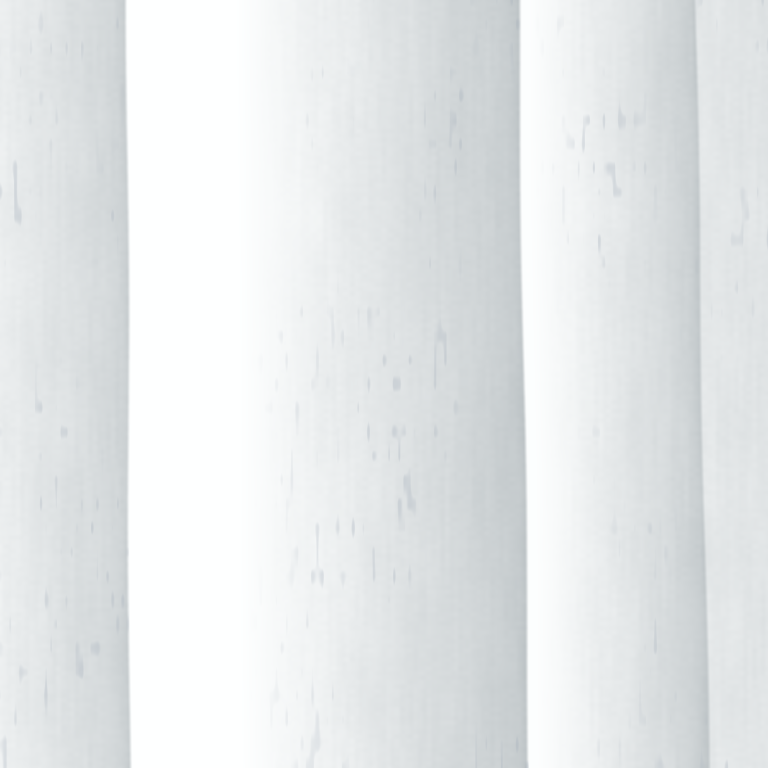
Reproduce this texture procedurally as a Shadertoy shader.

```glsl
const int FOLDS = 4;
const vec3 LIT_CLOTH = vec3(0.995, 1.0, 1.0);
const vec3 SHADED_CLOTH = vec3(0.745, 0.77, 0.78);
const vec3 FLECK_COLOUR = vec3(0.64, 0.68, 0.73);
const float EDGE_SOFTNESS = 0.003;
const float EDGE_WAVER = 0.0015;
const float CREASE_WIDTH = 0.007;
const float CREASE_DEPTH = 0.16;
const float THREAD_CONTRAST = 0.07;
const float WEAVE_CONTRAST = 0.05;
const float MOTTLE_CONTRAST = 0.07;
const float FLECK_STRENGTH = 0.32;

// Left edge of each fold at mid height, closed by the last right edge
const float EDGES[5] = float[](-0.06, 0.167, 0.682, 0.914, 1.12);
// Sideways drift of each edge from top to bottom
const float LEANS[5] = float[](0.0, 0.004, 0.013, 0.018, 0.0);
// Per fold: shade at left, shade at right, start of ramp, ramp exponent
const vec4 SHADES[4] = vec4[](
    vec4(0.24, 0.74, 0.10, 1.2),
    vec4(0.00, 0.88, 0.28, 1.0),
    vec4(0.02, 0.82, 0.05, 1.1),
    vec4(0.40, 0.58, 0.00, 1.0));

float hash(vec2 p) {
    return fract(sin(dot(p, vec2(127.1, 311.7))) * 43758.5453);
}

float noise(vec2 p) {
    vec2 i = floor(p);
    vec2 f = fract(p);
    f = f * f * (3.0 - 2.0 * f);
    return mix(mix(hash(i), hash(i + vec2(1, 0)), f.x),
               mix(hash(i + vec2(0, 1)), hash(i + vec2(1, 1)), f.x), f.y);
}

float edgeAt(int i, float y) {
    float waver = EDGE_WAVER * sin(y * 9.0 + float(i) * 2.3);
    return EDGES[i] + LEANS[i] * (0.5 - y) + waver;
}

// Shade across one fold, with a thin dark crease at its right edge
float foldShade(int i, vec2 p) {
    float left = edgeAt(i, p.y);
    float right = edgeAt(i + 1, p.y);
    float u = clamp((p.x - left) / (right - left), 0.0, 1.0);
    vec4 s = SHADES[i];
    float ramp = pow(clamp((u - s.z) / (1.0 - s.z), 0.0, 1.0), s.w);
    float crease = exp(-max(right - p.x, 0.0) / CREASE_WIDTH);
    return mix(s.x, s.y, ramp) + CREASE_DEPTH * crease;
}

// Short vertical slubs, only where the noise peaks
float flecks(vec2 p) {
    float slub = noise(p * vec2(150.0, 32.0) + 17.0);
    float patchy = noise(p * vec2(14.0, 7.0) + 5.0);
    return smoothstep(0.76, 0.98, slub) * smoothstep(0.45, 0.8, patchy);
}

void mainImage(out vec4 fragColor, in vec2 fragCoord) {
    vec2 p = fragCoord / iResolution.xy;
    float softness = max(EDGE_SOFTNESS, 1.0 / iResolution.x);

    // Folds laid side by side
    float shade = foldShade(0, p);
    for (int i = 1; i < FOLDS; i++) {
        float cover = smoothstep(-softness, softness, p.x - edgeAt(i, p.y));
        shade = mix(shade, foldShade(i, p), cover);
    }

    // Fabric grain, washed out in the brightest cloth
    float visible = smoothstep(0.0, 0.3, shade);
    float threads = noise(p * vec2(170.0, 14.0)) - 0.5;
    float weave = noise(p * vec2(120.0, 170.0)) - 0.5;
    float mottle = noise(p * vec2(22.0, 11.0)) - 0.5;
    shade += visible * (THREAD_CONTRAST * threads + WEAVE_CONTRAST * weave
                        + MOTTLE_CONTRAST * mottle);

    vec3 colour = mix(LIT_CLOTH, SHADED_CLOTH, max(shade, 0.0));
    colour = mix(colour, FLECK_COLOUR, FLECK_STRENGTH * visible * flecks(p));
    fragColor = vec4(colour, 1.0);
}
```
